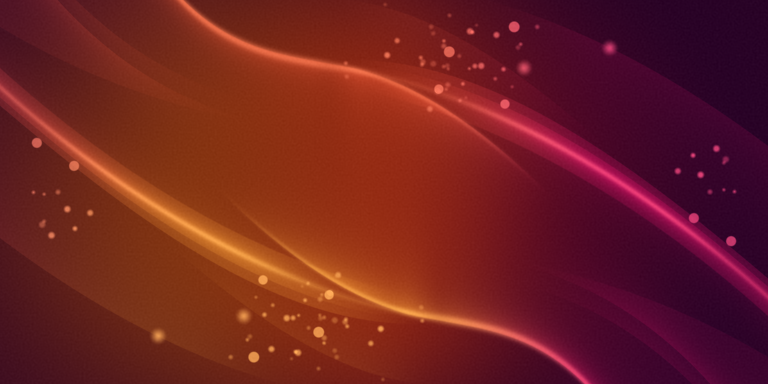
A WebGL 2 fragment shader for this background:

```glsl
#version 300 es
precision highp float;
// Glowing silk ribbons and drifting sparks over a warm amber to plum gradient.
uniform vec2 u_resolution;
out vec4 fragColor;

vec2 hash2(vec2 p) {
  vec3 h = fract(p.xyx * vec3(0.1031, 0.1030, 0.0973));
  h += dot(h, h.yzx + 33.33);
  return fract((h.xx + h.yz) * h.zy);
}

float cornerSlope(vec2 cell, vec2 offset) {
  return dot(hash2(cell) * 2.0 - 1.0, offset);
}

float gradientNoise(vec2 p) {
  vec2 i = floor(p), f = fract(p), u = f * f * (3.0 - 2.0 * f);
  vec2 e = vec2(1.0, 0.0);
  return mix(mix(cornerSlope(i, f), cornerSlope(i + e, f - e), u.x),
             mix(cornerSlope(i + e.yx, f - e.yx), cornerSlope(i + 1.0, f - 1.0), u.x), u.y);
}

// Height at x of a cubic from a to b with the given end slopes.
float bend(float x, vec2 a, vec2 b, float slopeA, float slopeB) {
  float h = b.x - a.x, t = (x - a.x) / h, s = t - 1.0;
  return mix(a.y, b.y, t * t * (3.0 - 2.0 * t)) + h * t * s * (slopeA * s + slopeB * t);
}

// Sharp upper edge that fades with depth below it.
float veil(float depth, float fade, float aa) {
  return smoothstep(-aa, aa, depth) * exp(-max(depth, 0.0) / fade);
}

float band(float depth, float low, float high, float aa) {
  return smoothstep(low - aa, low + aa, depth) * smoothstep(high + aa, high - aa, depth);
}

float streak(float d, float width) {
  return exp(-d * d / (width * width));
}

// One ribbon with its branch: x is the soft body, y the bright core.
vec2 ribbon(vec2 q, float aa) {
  vec2 fork = vec2(0.872, 0.831);
  float trunk = q.x < fork.x ? bend(q.x, vec2(0.477, 1.0), fork, -1.0, -0.19)
                             : bend(q.x, fork, vec2(2.0, 0.227), -0.19, -0.9);
  float crest = bend(q.x, vec2(0.85, 0.84), vec2(2.0, 0.275), 0.1, -0.85);
  float branch = bend(q.x, fork, vec2(1.44, 0.485), -0.15, -1.0);
  float d = (trunk - q.y) * 0.8, b = (branch - q.y) * 0.8;
  float stem = 1.0 - smoothstep(0.8, 1.0, q.x);
  float tail = smoothstep(0.9, 1.35, q.x);
  float fork2 = smoothstep(0.84, 0.95, q.x) * (1.0 - smoothstep(1.05, 1.45, q.x));
  float shine = smoothstep(1.1, 1.45, q.x) * (1.0 - 0.6 * smoothstep(1.7, 1.95, q.x));
  float body = stem * (0.5 * veil(d, 0.025, aa) + 0.15 * veil(d, 0.09, aa));
  body += fork2 * (0.4 * veil(b, 0.035, aa) + 0.18 * veil(b, 0.11, aa));
  body += smoothstep(0.86, 1.2, q.x) * 0.2 * band(q.y, trunk, crest, aa);
  body += tail * 0.14 * band(q.y, trunk, mix(trunk, crest, 0.55), aa);
  body += tail * (0.16 * band(d, 0.0, 0.04, aa) + 0.22 * veil(d, 0.045, aa));
  body += shine * 0.25 * streak(d, 0.022);
  float core = stem * 0.75 * streak(d - 0.004, 0.009) + fork2 * 0.55 * streak(b - 0.003, 0.006);
  core += (0.2 * smoothstep(0.85, 0.95, q.x) + 0.65 * shine) * streak(d, 0.007);
  return vec2(body, core);
}

// Faint folds around the ribbon.
float folds(vec2 q, float aa) {
  float inner = bend(q.x, vec2(0.15, 1.0), vec2(0.68, 0.68), -1.1, -0.25) - q.y;
  float outer = bend(q.x, vec2(0.0, 0.93), vec2(0.68, 0.675), -0.6, -0.2) - q.y;
  float far = bend(q.x, vec2(1.3, 0.99), vec2(2.0, 0.62), -0.3, -0.75) - q.y;
  float near = bend(q.x, vec2(0.9, 1.0), vec2(1.6, 0.6), -0.1, -0.9) - q.y;
  float corner = 1.0 - smoothstep(0.25, 0.68, q.x);
  float light = corner * (0.14 * veil(inner, 0.06, aa) + 0.1 * veil(inner + 0.05, 0.08, aa));
  light += corner * 0.08 * smoothstep(aa, -aa, outer);
  light += smoothstep(1.2, 1.6, q.x) * 0.13 * veil(far, 0.18, aa);
  return light + smoothstep(0.85, 1.1, q.x) * (1.0 - smoothstep(1.3, 1.6, q.x)) * 0.1 * veil(near, 0.12, aa);
}

float disc(vec2 q, vec2 center, float radius, float blur) {
  return 1.0 - smoothstep(radius - blur, radius + blur, length(q - center));
}

float discRow(vec2 q, vec2 start, vec2 stride, float radius, float blur) {
  float light = 0.0;
  for (int i = 0; i < 2; i++) light += disc(q, start + stride * float(i), radius, blur);
  return light;
}

float sparks(vec2 q, vec2 center, vec2 spread, int count, float seed, float aa) {
  float light = 0.0;
  for (int i = 0; i < count; i++) {
    vec2 k = vec2(float(i) * 7.3, seed);
    vec2 offset = hash2(k) + hash2(k + 19.7) - 1.0, size = hash2(k + 41.1);
    light += disc(q, center + spread * offset, 0.003 + 0.005 * size.x * size.x, aa + 0.002) * (0.3 + 0.6 * size.y);
  }
  return light;
}

float lights(vec2 q, float aa) {
  float light = 0.85 * discRow(q, vec2(1.143, 0.768), vec2(0.172, -0.039), 0.012, aa);
  light += 0.8 * discRow(q, vec2(1.17, 0.865), vec2(0.169, 0.065), 0.014, aa);
  light += 0.85 * discRow(q, vec2(1.365, 0.823), vec2(0.223, 0.052), 0.012, 0.014);
  light += 0.75 * discRow(q, vec2(1.807, 0.432), vec2(0.097, -0.06), 0.013, aa);
  light += sparks(q, vec2(1.18, 0.86), vec2(0.3, 0.17), 38, 3.0, aa);
  return light + sparks(q, vec2(1.87, 0.56), vec2(0.13, 0.1), 9, 8.0, aa);
}

void main() {
  vec2 p = gl_FragCoord.xy / u_resolution.y;
  vec2 turned = vec2(u_resolution.x / u_resolution.y, 1.0) - p;
  float aa = 1.0 / u_resolution.y;

  // Warm center sinking into plum corners.
  vec3 color = mix(vec3(0.51, 0.20, 0.06), vec3(0.57, 0.15, 0.07), smoothstep(0.4, 1.1, p.x));
  color = mix(color, vec3(0.37, 0.03, 0.13), smoothstep(0.95, 1.6, p.x));
  vec3 plum = mix(vec3(0.24, 0.05, 0.13), vec3(0.16, 0.01, 0.15), smoothstep(0.3, 1.9, p.x));
  color = mix(color, plum, smoothstep(0.25, 1.0, length((p - vec2(0.85, 0.48)) / vec2(1.15, 0.9))));

  // Ribbons: the second is the first turned half way round.
  vec3 hot = mix(vec3(1.0, 0.64, 0.22), vec3(0.96, 0.36, 0.22), smoothstep(0.3, 0.8, p.y));
  vec3 pink = mix(vec3(0.92, 0.27, 0.35), vec3(0.95, 0.08, 0.44), smoothstep(0.1, 1.4, p.x));
  vec3 tint = mix(hot, pink, smoothstep(0.3, 0.9, abs(p.x - 0.72)));
  vec2 glow = ribbon(p, aa) + ribbon(turned, aa);
  color = mix(color, tint, clamp(glow.x + folds(p, aa) + folds(turned, aa), 0.0, 0.9));
  color = mix(color, mix(tint, vec3(1.0, 0.8, 0.6), 0.25), clamp(glow.y, 0.0, 1.0));

  // Sparks and fine grain.
  float spark = lights(p, aa) + lights(turned, aa);
  color = mix(color, mix(tint, vec3(1.0, 0.75, 0.65), 0.3), clamp(spark, 0.0, 1.0));
  color += 0.025 * gradientNoise(p * 170.0);
  fragColor = vec4(color, 1.0);
}
```
